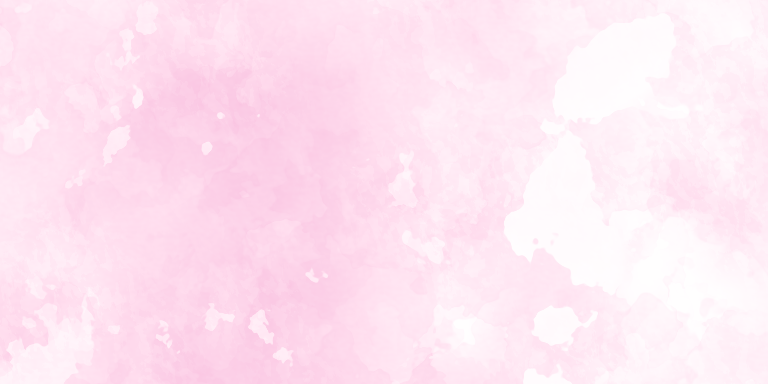
Reproduce this texture procedurally as a Shadertoy shader.

```glsl
// Pale pink watercolour wash with torn-edged layers, white blots and paper mottling.

#define DEEP_TONE 0.822     // green level of the densest pigment
#define PALE_TONE 0.920     // green level of the thin wash
#define WHITE_TONE 0.988    // green level of bare paper
#define CLOUD_AMOUNT 0.040  // strength of soft pigment drift
#define SHEET_COUNT 6       // overlapping layers of wash
#define SHEET_AMOUNT 0.030  // contrast of each layer
#define EDGE 0.035          // softness of torn edges
#define BLOT_SCALE 3.1      // frequency of white blots
#define BLOT_LEVEL 0.56     // higher leaves fewer blots
#define ISLAND_LEVEL 0.40   // higher leaves fewer pale islands
#define FLAKE_AMOUNT 0.020  // brush flake contrast
#define GRAIN_AMOUNT 0.012  // paper tooth contrast

vec2 latticeGradient(vec2 cell) {
    vec3 q = fract(cell.xyx * vec3(0.1031, 0.1030, 0.0973));
    q += dot(q, q.yzx + 33.33);
    float angle = 6.2832 * fract((q.x + q.y) * q.z);
    return vec2(cos(angle), sin(angle));
}

float gradientNoise(vec2 p) {
    vec2 cell = floor(p), f = fract(p);
    vec2 u = f * f * f * (f * (f * 6.0 - 15.0) + 10.0);
    vec2 e = vec2(0.0, 1.0);
    float low = mix(dot(latticeGradient(cell), f),
                    dot(latticeGradient(cell + e.yx), f - e.yx), u.x);
    float high = mix(dot(latticeGradient(cell + e.xy), f - e.xy),
                     dot(latticeGradient(cell + e.yy), f - e.yy), u.x);
    return mix(low, high, u.y);
}

float fbm(vec2 p) {
    const mat2 turn = mat2(0.8, 0.6, -0.6, 0.8);
    float sum = 0.0, amplitude = 1.0;
    for (int i = 0; i < 5; i++) {
        sum += amplitude * gradientNoise(p);
        p = turn * p * 2.03 + 7.1;
        amplitude *= 0.54;
    }
    return sum;
}

float bell(float x) { return exp(-x * x); }

// Broad pigment: dense left of centre, thin at the top and right
float washTone(vec2 p) {
    float dense = bell((p.x - 0.58) / 0.42) * (1.0 - 0.5 * smoothstep(0.75, 1.0, p.y));
    float tone = mix(PALE_TONE, DEEP_TONE, dense);
    tone += 0.020 * smoothstep(1.2, 1.8, p.x);
    return tone + CLOUD_AMOUNT * fbm(p * 2.1 + 3.7);
}

// Overlapping sheets, crisp at the torn edge and fading elsewhere
float sheetTone(vec2 p) {
    float tone = 0.0;
    for (int i = 0; i < SHEET_COUNT; i++) {
        float k = float(i);
        float field = fbm(p * (1.7 + 0.55 * k) + 17.3 * k + 5.0) - 0.12;
        float fade = smoothstep(-0.25, 0.35, gradientNoise(p * 2.6 - 11.7 * k));
        float direction = mod(k, 2.0) < 0.5 ? 1.0 : -0.8;
        tone += direction * SHEET_AMOUNT * fade * smoothstep(0.0, EDGE, field);
        tone -= 0.008 * fade * bell(field / 0.025);
    }
    return tone;
}

// Small pale lobes lifted out of the pigment
float addIslands(float tone, vec2 p) {
    float field = fbm(p * 4.3 + 63.0) - ISLAND_LEVEL;
    float paper = 0.935 + 0.025 * gradientNoise(p * 7.0);
    return mix(tone, max(tone, paper), 0.85 * smoothstep(0.0, EDGE, field));
}

// Bare-paper blots along a bent spine, with a few strays
float addBlots(float tone, vec2 p) {
    float spineX = 1.45 + 0.28 * smoothstep(0.62, 1.0, p.y);
    float spine = bell((p.x - spineX) / 0.17);
    float corner = bell(length(p - vec2(0.10, 0.12)) / 0.20);
    float field = fbm(p * BLOT_SCALE + 41.3) + 0.78 * spine + 0.72 * corner - BLOT_LEVEL;
    float blot = smoothstep(0.0, EDGE, field);
    float paper = mix(0.948, WHITE_TONE, smoothstep(0.05, 0.6, spine));
    paper += 0.012 * fbm(p * 5.0 + 9.0);
    return mix(tone, max(tone, paper), blot * 0.95);
}

// Small leaning brush flakes and fine paper tooth
float mottling(vec2 p) {
    vec2 q = vec2(p.x + 0.25 * p.y, p.y) * vec2(31.0, 21.0);
    q += 0.8 * gradientNoise(p * 9.0);
    float flakes = smoothstep(-0.02, 0.12, fbm(q)) - 0.48;
    float patches = mix(0.25, 1.0, smoothstep(-0.2, 0.3, gradientNoise(p * 3.0 + 23.0)));
    float tooth = gradientNoise(p * vec2(60.0, 90.0));
    return FLAKE_AMOUNT * flakes * patches + GRAIN_AMOUNT * tooth;
}

// Pink ramp driven by its green level
vec3 pinkFromTone(float tone) {
    float g = clamp(tone, 0.75, 0.995);
    return vec3(1.0 - 0.2 * max(0.0, 0.87 - g), g, 1.0 - 0.50 * (1.0 - g));
}

void mainImage(out vec4 fragColor, in vec2 fragCoord) {
    vec2 p = fragCoord / iResolution.y;
    vec2 bleed = vec2(gradientNoise(p * 6.0), gradientNoise(p * 6.0 + 31.0));
    vec2 q = p + 0.035 * bleed;
    float tone = addIslands(washTone(q) + sheetTone(q), q);
    tone = addBlots(tone, q);
    float wetness = 1.0 - 0.8 * smoothstep(0.95, 0.985, tone);
    tone += wetness * mottling(p);
    fragColor = vec4(pinkFromTone(tone), 1.0);
}
```
